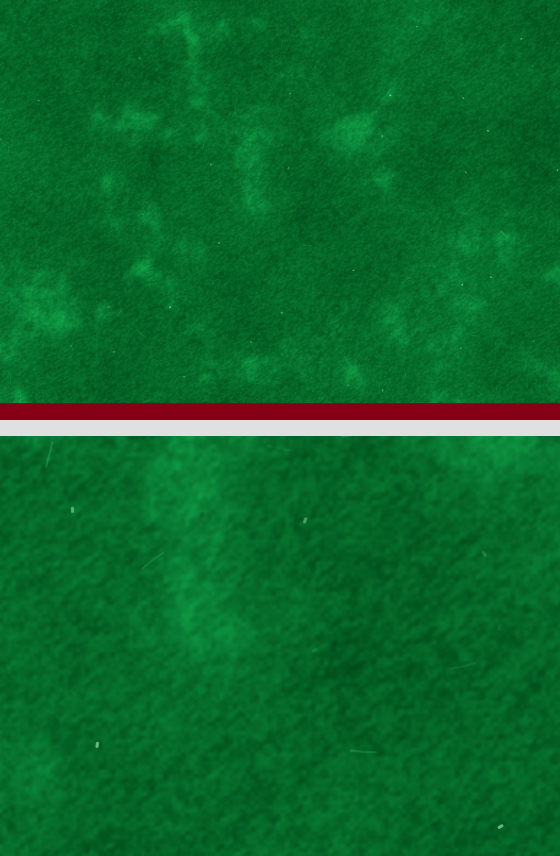
Top, the full canvas; bottom, a detail of the centre.
This texture is drawn by a Shadertoy shader. Its source:

```glsl
// Green felt cloth with soft mottling, fine nap and lint, above a dark red border strip.

float hash(vec2 p) {
    vec3 q = fract(p.xyx * 0.1031);
    q += dot(q, q.yzx + 33.33);
    return fract((q.x + q.y) * q.z);
}

float noise(vec2 p) {
    vec2 cell = floor(p), f = fract(p);
    f = f * f * (3.0 - 2.0 * f);
    return mix(mix(hash(cell), hash(cell + vec2(1, 0)), f.x),
               mix(hash(cell + vec2(0, 1)), hash(cell + vec2(1, 1)), f.x), f.y);
}

float fbm(vec2 p) {
    float sum = 0.0, amplitude = 0.5;
    for (int i = 0; i < 5; i++) {
        sum += amplitude * noise(p);
        p = mat2(0.8, 0.6, -0.6, 0.8) * p * 2.03 + 17.0;
        amplitude *= 0.56;
    }
    return sum;
}

// One randomly turned short stroke in some of the grid cells
float strokes(vec2 p, float cells, float share, float halfLength, float radius, float seed) {
    vec2 id = floor(p * cells) + seed;
    vec2 centre = 0.25 + 0.5 * vec2(hash(id + 3.0), hash(id + 11.0));
    vec2 d = (fract(p * cells) - centre) / cells;
    float angle = 6.283 * hash(id + 23.0);
    vec2 along = vec2(cos(angle), sin(angle));
    float t = dot(d, along);
    float bend = 12.0 * t * t * (hash(id + 31.0) - 0.5);
    float dist = length(vec2(t - clamp(t, -halfLength, halfLength),
                             dot(d, vec2(-along.y, along.x)) - bend));
    float soft = 0.7 / iResolution.y;
    return step(hash(id + 47.0), share) * hash(id + 59.0)
         * (1.0 - smoothstep(radius - soft, radius + soft, dist));
}

void mainImage(out vec4 fragColor, in vec2 fragCoord) {
    vec2 p = fragCoord / iResolution.y;

    // Cloudy wear: broad tone plus paler rubbed patches
    float broad = fbm(p * 3.2 + 5.0) - 0.56;
    float patches = fbm(p * 8.5 + 40.0);
    float tone = 0.10 * broad + 0.12 * (patches - 0.56);
    tone += 0.16 * smoothstep(0.62, 0.95, patches);
    tone -= 0.025 * smoothstep(0.9, 1.5, p.x + 0.4 * p.y - 0.3);

    // Fine nap, leaning up to the right
    vec2 nap = mat2(0.8, -0.6, 0.6, 0.8) * p;
    tone += 0.085 * (noise(nap * vec2(130, 240)) - 0.5);
    tone += 0.065 * (noise(p * 290.0 + 70.0) - 0.5);
    tone += 0.035 * (noise(nap * vec2(45, 80) + 9.0) - 0.5);

    vec3 felt = vec3(0.02, 0.413, 0.162) + tone * vec3(0.18, 1.0, 0.55);

    // Faint fibres, dark specks and bright lint
    felt += vec3(0.07, 0.12, 0.08) * strokes(p, 13.0, 0.3, 0.010, 0.0008, 100.0);
    felt -= vec3(0.01, 0.12, 0.05) * strokes(p + 0.3, 17.0, 0.15, 0.001, 0.0016, 200.0);
    felt += vec3(0.45, 0.38, 0.36) * strokes(p + 0.7, 12.0, 0.2, 0.0012, 0.0012, 300.0);

    // Border strip along the bottom
    float edge = 0.75 / iResolution.y;
    float cloth = smoothstep(0.04 - edge, 0.04 + edge, p.y);
    fragColor = vec4(mix(vec3(0.53, 0.0, 0.085), clamp(felt, 0.0, 1.0), cloth), 1.0);
}
```
